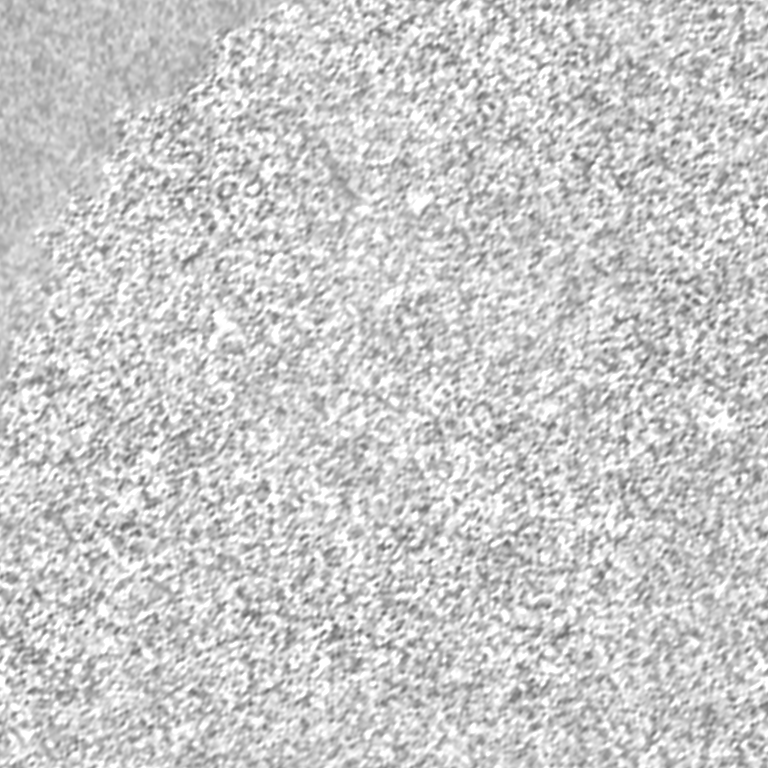
Write a three.js fragment shader that draws this texture.

```glsl
varying vec2 vUv;

const float GRAIN_MEAN = 0.806;
const float GRAIN_CONTRAST = 0.122;
const vec2 GRAIN_CELLS = vec2(125.0, 190.0);   // along, across the slant
const float SLANT_LOW = 0.5;
const float SLANT_HIGH = 0.98;
const float SMOOTH_MEAN = 0.757;
const float SMOOTH_CONTRAST = 0.05;
const vec2 SMOOTH_CELLS = vec2(165.0, 120.0);
const vec2 CORNER_SIZE = vec2(0.41, 0.54);
const float CORNER_CURVE = 0.7;
const float PATCH_CELLS = 24.0;
const float VALUE_NOISE_SPREAD = 0.43;

float hash(vec2 p) {
  vec3 q = fract(vec3(p.xyx) * 0.1031);
  q += dot(q, q.yzx + 33.33);
  return fract((q.x + q.y) * q.z);
}

// Value noise scaled to zero mean and unit deviation
float noise(vec2 p) {
  vec2 cell = floor(p);
  vec2 f = fract(p);
  f = f * f * (3.0 - 2.0 * f);
  float low = mix(hash(cell), hash(cell + vec2(1.0, 0.0)), f.x);
  float high = mix(hash(cell + vec2(0.0, 1.0)), hash(cell + 1.0), f.x);
  return (2.0 * mix(low, high, f.y) - 1.0) / VALUE_NOISE_SPREAD;
}

// Coordinates whose x axis points along the given angle
vec2 turn(vec2 p, float angle) {
  float c = cos(angle);
  float s = sin(angle);
  return vec2(c * p.x + s * p.y, c * p.y - s * p.x);
}

float slantedGrain(vec2 p) {
  float a = noise(turn(p, SLANT_LOW) * GRAIN_CELLS + 311.0);
  float b = noise(turn(p, SLANT_HIGH) * GRAIN_CELLS * 1.15 + 723.0);
  return 0.73 * a + 0.68 * b;
}

float fineGrain(vec2 p) {
  float a = noise(turn(p, 0.2) * SMOOTH_CELLS + 517.0);
  float b = noise(turn(p, -0.35) * SMOOTH_CELLS * 1.2 + 941.0);
  return 0.75 * a + 0.66 * b;
}

// 0 inside the calm upper left corner, 1 over the rough field
float roughField(vec2 p, float wobble) {
  vec2 reach = pow(max(vec2(p.x, 1.0 - p.y) / CORNER_SIZE, 0.0), vec2(CORNER_CURVE));
  return smoothstep(0.88, 1.04, reach.x + reach.y + 0.04 * wobble);
}

void main() {
  float blotch = noise(turn(vUv, 0.7) * PATCH_CELLS + 87.0);
  float broad = noise(turn(vUv, 0.4) * 7.0 + 41.0);

  // Rough grain with uneven contrast and faint shading
  float contrast = GRAIN_CONTRAST * (1.0 + 0.08 * broad);
  float rough = GRAIN_MEAN + contrast * slantedGrain(vUv) + 0.017 * blotch;
  rough -= 0.02 * smoothstep(0.6, 1.0, vUv.x);

  // Calm corner
  float calm = SMOOTH_MEAN + SMOOTH_CONTRAST * fineGrain(vUv) + 0.014 * blotch;

  float shade = mix(calm, rough, roughField(vUv, blotch));
  gl_FragColor = vec4(vec3(clamp(shade, 0.0, 1.0)), 1.0);
}
```
